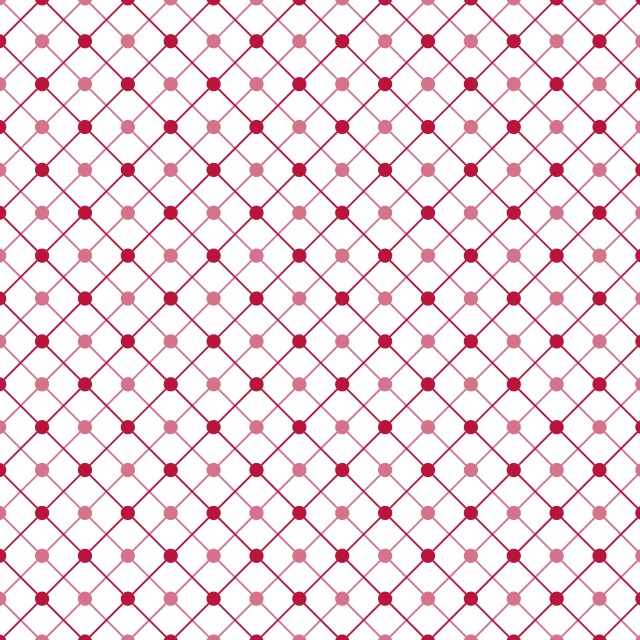
Reproduce this pattern procedurally as a WebGL 1 fragment shader.

```glsl
precision highp float;
// Two interlocking diagonal lattices, crimson over rose, with round dots at their nodes.

uniform vec2 u_resolution;

const float PITCH = 0.0670;                    // spacing between neighbouring dots
const vec2 FIRST_DOT = vec2(-0.00125, 1.00255); // dot nearest the top left corner
const float DOT_RADIUS = 0.0111;
const float LINE_HALF_WIDTH = 0.00145;

const vec3 PAPER = vec3(1.0);
const vec3 ROSE = vec3(0.835, 0.45, 0.545);
const vec3 CRIMSON = vec3(0.725, 0.08, 0.235);

// Signed distance to a diagonal lattice and its dots, in canvas units
float latticeDistance(vec2 cell, float shift) {
    // Along the diagonals the nodes fall on a square grid of period 2
    vec2 diagonal = vec2(cell.x + cell.y, cell.x - cell.y) + shift;
    vec2 offset = (mod(diagonal, 2.0) - 1.0) * PITCH * inversesqrt(2.0);
    float line = min(abs(offset.x), abs(offset.y)) - LINE_HALF_WIDTH;
    float dot_ = length(offset) - DOT_RADIUS;
    return min(line, dot_);
}

// Coverage of a shape with an edge one pixel wide
float coverage(float dist, float pixel) {
    return clamp(0.5 - dist / pixel, 0.0, 1.0);
}

void main() {
    float pixel = 1.0 / min(u_resolution.x, u_resolution.y);
    vec2 uv = gl_FragCoord.xy * pixel;
    vec2 cell = (uv - FIRST_DOT) / PITCH;

    // The rose lattice lies one step aside and below the crimson one
    vec3 color = mix(PAPER, ROSE, coverage(latticeDistance(cell, 1.0), pixel));
    color = mix(color, CRIMSON, coverage(latticeDistance(cell, 0.0), pixel));

    gl_FragColor = vec4(color, 1.0);
}
```
